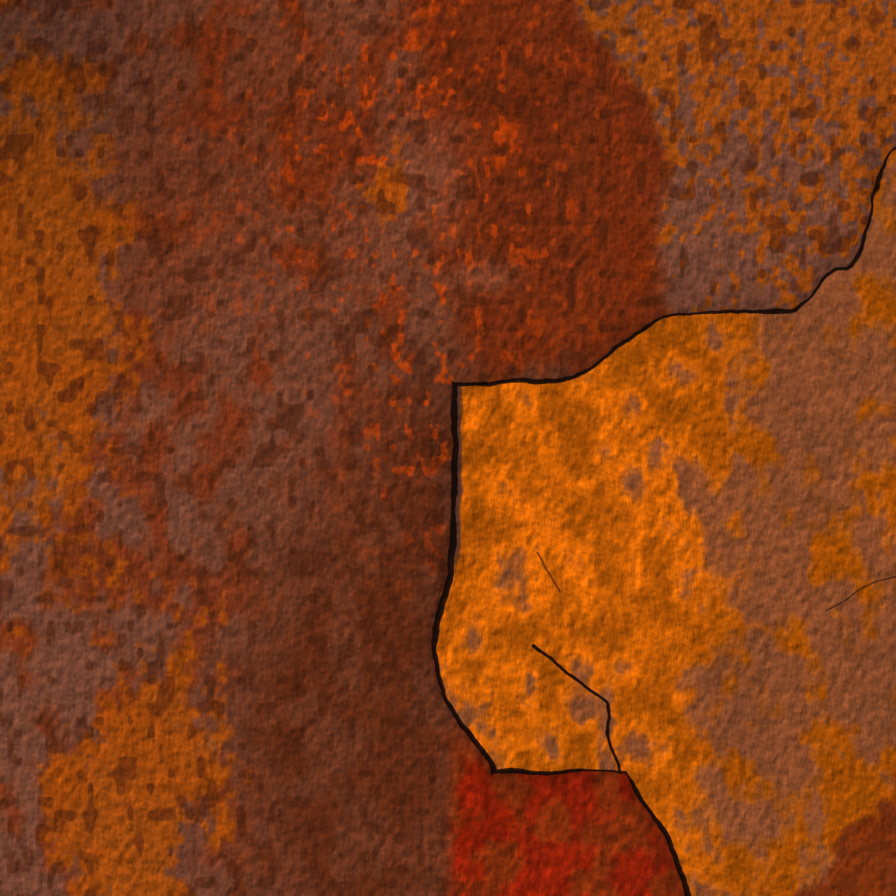
Reproduce this texture procedurally as a WebGL 2 fragment shader.

```glsl
#version 300 es
precision highp float;
uniform vec2 u_resolution;
out vec4 outColor;

const vec3 MAUVE = vec3(0.45, 0.26, 0.19);
const vec3 UMBER = vec3(0.36, 0.15, 0.07);
const vec3 RUST = vec3(0.47, 0.16, 0.04);
const vec3 OCHRE = vec3(0.62, 0.28, 0.04);
const vec3 EMBER = vec3(0.76, 0.25, 0.03);
const vec3 PAINT = vec3(0.76, 0.36, 0.03);
const vec3 RED = vec3(0.52, 0.10, 0.02);
const vec3 CRACK = vec3(0.07, 0.035, 0.025);
const vec2 GRAIN = vec2(105, 78);
const float WOBBLE = 0.01;
const float RELIEF = 0.55;

float hash(vec2 p) { return fract(sin(dot(p, vec2(127.1, 311.7))) * 43758.5); }

float noise(vec2 p) {
  vec2 i = floor(p), f = fract(p);
  f *= f * (3.0 - 2.0 * f);
  return mix(mix(hash(i), hash(i + vec2(1, 0)), f.x),
             mix(hash(i + vec2(0, 1)), hash(i + 1.0), f.x), f.y);
}

float fbm(vec2 p) {
  float sum = 0.0, amp = 0.5;
  for (int i = 0; i < 5; i++) {
    sum += amp * noise(p);
    p = mat2(1.6, 1.2, -1.2, 1.6) * p + 7.3;
    amp *= 0.5;
  }
  return sum;
}

// Soft elliptical blot
float blot(vec2 p, float x, float y, float rx, float ry) {
  vec2 d = (p - vec2(x, y)) / vec2(rx, ry);
  return exp(-dot(d, d));
}

float segment(vec2 p, vec2 a, vec2 b) {
  vec2 d = b - a;
  return length(p - a - d * clamp(dot(p - a, d) / dot(d, d), 0.0, 1.0));
}

// Outline of the raised paint
float topEdge(float x) {
  return 0.573 + 0.078 * smoothstep(0.62, 0.76, x)
       + 0.05 * smoothstep(0.88, 0.94, x) + 0.13 * smoothstep(0.945, 1.0, x);
}

float leftEdge(float y) {
  return 0.507 - 0.022 * exp(-pow(abs(y - 0.28) / 0.07, 2.0))
       + 0.045 * (1.0 - smoothstep(0.135, 0.225, y));
}

float stroke(float d, float width, float px) {
  return 1.0 - smoothstep(width - px, width + px, d);
}

void main() {
  vec2 uv = gl_FragCoord.xy / u_resolution;
  float px = 1.0 / min(u_resolution.x, u_resolution.y);
  vec2 warp = vec2(fbm(uv * 28.0), fbm(uv * 28.0 + 40.0)) - 0.48;
  vec2 p = uv + WOBBLE * warp, q = uv + 0.09 * warp;
  float cloud = fbm(uv * vec2(9, 7)) - 0.5;
  float mottle = fbm(uv * vec2(34, 24) + 13.0);
  float grain = mix(noise(uv * GRAIN), noise(uv * GRAIN * 2.1 + 5.0), 0.35);
  float fine = fbm(uv * GRAIN * 1.4);

  // Bare metal: mauve field, umber shade, rust band
  vec3 col = mix(MAUVE, RUST, smoothstep(0.42, 0.66, mottle + 0.25 * cloud) * 0.65);
  float umber = blot(q, 0.4, 0.16, 0.14, 0.27) + 0.7 * blot(q, 0.47, 0.47, 0.07, 0.14);
  vec3 shade = mix(UMBER, MAUVE, 0.45 * smoothstep(0.45, 0.62, mottle));
  col = mix(col, shade, min(umber * 1.2, 0.9));
  float band = smoothstep(0.46, 0.55, q.x + 0.12 * (uv.y - 0.7)) * smoothstep(0.53, 0.64, q.y);
  float streak = blot(q, 0.33, 0.86, 0.16, 0.2) + 0.6 * blot(q, 0.17, 0.72, 0.06, 0.15);
  col = mix(col, mix(RUST, UMBER, 0.35 + 0.7 * cloud), min(band + 0.55 * streak, 0.9));

  // Bright flecks and pale scuffs
  float flecks = blot(uv, 0.46, 0.8, 0.22, 0.25) + 0.6 * blot(uv, 0.47, 0.5, 0.07, 0.14);
  col = mix(col, EMBER, smoothstep(0.6, 0.78, grain + 0.14 * (mottle - 0.5)) * min(flecks, 1.0) * 0.8);
  float scuff = blot(q, 0.48, 0.8, 0.045, 0.06) + blot(q, 0.535, 0.69, 0.03, 0.02);
  col = mix(col, MAUVE * 1.1, 0.65 * min(scuff, 1.0));

  // Ochre stains
  float stain = blot(q, 0.03, 0.68, 0.13, 0.32) + blot(q, 0.14, 0.08, 0.08, 0.12)
              + 0.45 * blot(q, 0.22, 0.22, 0.1, 0.15) + 0.9 * blot(q, 0.44, 0.8, 0.03, 0.05);
  col = mix(col, OCHRE, 0.85 * smoothstep(0.35, 0.65, stain + 0.7 * mottle + 0.5 * grain - 0.6));

  // Upper right field: ochre spots thinning into mauve
  float fieldEdge = 0.65 + 0.09 * (1.0 - smoothstep(0.84, 1.0, uv.y));
  float field = smoothstep(-0.012, 0.012, mix(p.x, q.x, 0.3) - fieldEdge) * step(0.5, uv.y);
  float spots = smoothstep(0.43, 0.61, grain + 0.9 * (uv.y - 0.84) + 0.4 * cloud);
  col = mix(col, mix(MAUVE, OCHRE, spots * 0.85), field);

  // Dark pits
  float pits = 0.5 * smoothstep(0.64, 0.8, noise(uv * GRAIN * 0.85 + 31.0));
  col = mix(col, UMBER * 0.8, max(pits, 0.8 * blot(q, 0.08, 0.365, 0.018, 0.02)));

  // Red patch under the paint
  float red = smoothstep(0.49, 0.515, p.x) * (1.0 - smoothstep(0.14, 0.19, p.y + 0.5 * (p.x - 0.53)));
  red = max(red, step(0.53, p.x) * step(p.y, 0.14));
  col = mix(col, mix(RED, RUST, smoothstep(0.4, 0.6, mottle)) * (0.8 + 0.5 * grain), red * 0.9);

  // Raised paint with worn patches
  float slope = (topEdge(p.x + 0.004) - topEdge(p.x - 0.004)) / 0.008;
  float topGap = (topEdge(p.x) - p.y) / sqrt(1.0 + slope * slope);
  float leftGap = p.x - leftEdge(p.y);
  float footGap = max(p.y - 0.138, p.x - 0.767 + 0.2 * p.y + 2.3 * p.y * p.y);
  float plate = min(min(topGap, leftGap), footGap);
  vec3 paint = PAINT * mix(0.8, 1.1, smoothstep(0.3, 0.65, mottle));
  paint *= 1.0 + 0.1 * blot(q, 0.7, 0.38, 0.12, 0.13);
  float worn = 0.5 * smoothstep(0.7, 0.86, uv.x) + 0.9 * blot(q, 0.92, 0.54, 0.05, 0.07)
             + 0.6 * blot(q, 0.82, 0.23, 0.06, 0.1) + 0.7 * blot(q, 0.98, 0.23, 0.05, 0.08);
  paint = mix(paint, MAUVE, 0.8 * smoothstep(0.49, 0.68, 0.38 * worn + 0.85 * mottle + 0.2 * cloud));
  paint = mix(paint, mix(UMBER, RUST, grain), 0.85 * smoothstep(0.875, 0.905, q.x - q.y));
  float strip = (1.0 - smoothstep(0.006, 0.011, leftGap)) * smoothstep(0.35, 0.39, uv.y);
  paint = mix(paint, MAUVE * 0.75, strip);
  col *= 1.0 - 0.25 * exp(min(plate, 0.0) * 70.0);
  col = mix(col, paint, smoothstep(-px, px, plate));

  // Cracks along the rim and across the paint
  float side = step(leftGap, plate + 0.001) + step(p.y, 0.13);
  float rim = stroke(abs(plate), 0.0008 + 0.0022 * noise(uv * 30.0) + 0.0012 * min(side, 1.0), px);
  vec2 bend = vec2(0.675, 0.215);
  float seam = min(segment(p, vec2(0.69, 0.137), bend), segment(p, bend, vec2(0.595, 0.28)));
  float hair = min(segment(p, vec2(0.6, 0.385), vec2(0.625, 0.34)), segment(p, vec2(0.92, 0.32), vec2(1, 0.36)));
  float lines = max(rim, max(stroke(seam, 0.0016, px), 0.6 * stroke(hair, 0.0009, px)));
  col = mix(col, CRACK, lines * 0.9);

  // Surface relief and corner shade
  float relief = fbm((uv + vec2(-0.002, 0.003)) * GRAIN * 1.4) - fine;
  col *= 1.0 - RELIEF * relief + 0.35 * (fine - 0.48);
  col *= 1.0 - 0.25 * blot(uv, 0.0, 1.0, 0.22, 0.25);
  outColor = vec4(clamp(col, 0.0, 1.0), 1.0);
}
```
